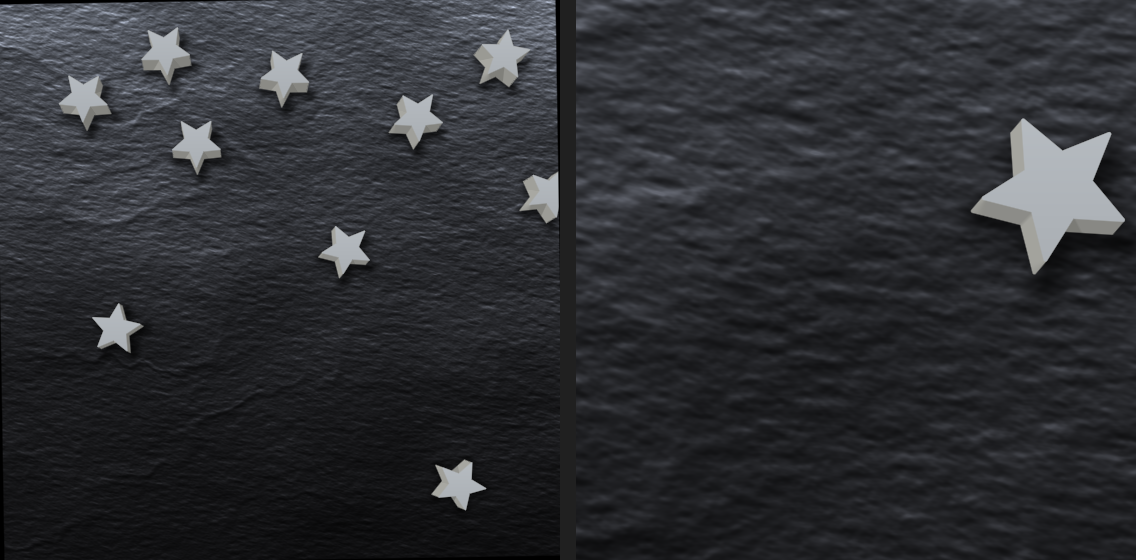
Left: the whole. Right: its middle third, enlarged.
Reproduce this texture procedurally as a WebGL 2 fragment shader.

```glsl
#version 300 es
precision highp float;

#define STAR_COUNT 10
#define STAR_RADIUS 0.044
#define STAR_DEPTH 0.03
#define SIDE_STEPS 12
#define GRAIN_SCALE vec2(58.0, 140.0)
#define GRAIN_HEIGHT 0.72
#define WRINKLE_HEIGHT 0.75
#define FOLD_HEIGHT 2.0
#define CREASE_HEIGHT 0.36
#define RELIEF_GAIN 2.2
#define SHEET_TILT 0.016

uniform vec2 u_resolution;
out vec4 fragColor;

// Integer hash of a lattice point, 0 to 1
float hash(vec2 cell) {
    uvec2 k = uvec2(ivec2(cell) + 4096);
    uint h = k.x * 1597u + k.y * 51749u;
    h = (h ^ (h >> 15)) * 73857u;
    h = (h ^ (h >> 13)) * 19349u;
    h ^= h >> 16;
    return float(h & 65535u) / 65535.0;
}

float noise(vec2 p) {
    vec2 i = floor(p), f = p - i;
    f = f * f * f * (f * (f * 6.0 - 15.0) + 10.0);
    float low = mix(hash(i), hash(i + vec2(1, 0)), f.x);
    float high = mix(hash(i + vec2(0, 1)), hash(i + vec2(1, 1)), f.x);
    return mix(low, high, f.y);
}

float fbm(vec2 p) {
    float sum = 0.0, amp = 0.5;
    for (int i = 0; i < 3; i++) {
        sum += amp * noise(p);
        p = mat2(0.96, 0.28, -0.28, 0.96) * p * 2.03 + 7.3;
        amp *= 0.5;
    }
    return sum;
}

// Thin winding line that fades in and out along its length
float crease(vec2 p) {
    float level = noise(p) - 0.5;
    return exp(-170.0 * level * level) * smoothstep(0.3, 0.65, noise(p * 0.6 + 50.0));
}

// Leather surface: broad folds, wrinkles, sharp creases and fine short grain
float leatherHeight(vec2 p) {
    vec2 warp = vec2(noise(p * 5.0 + 3.0), noise(p * 6.0 + 17.0)) - 0.5;
    vec2 q = p + 0.05 * warp;
    vec2 ragged = q + 0.022 * (vec2(noise(p * 24.0), noise(p * 31.0 + 9.0)) - 0.5);
    float folds = fbm(q * vec2(3.0, 8.0));
    float wrinkles = fbm(vec2(ragged.x * 10.0, (ragged.y + 0.2 * ragged.x) * 27.0));
    float creases = crease(vec2(ragged.x * 3.0, (ragged.y + 0.45 * ragged.x) * 8.0))
                  + crease(vec2(ragged.x * 4.0, (ragged.y - 0.12 * ragged.x) * 11.0) + 31.0);
    float grain = fbm((p + 0.01 * warp + vec2(0.0, 0.1 * p.x)) * GRAIN_SCALE);
    return FOLD_HEIGHT * folds + WRINKLE_HEIGHT * wrinkles
         + CREASE_HEIGHT * creases + GRAIN_HEIGHT * grain;
}

vec3 leather(vec2 p) {
    float relief = leatherHeight(p) - leatherHeight(p + vec2(-0.001, 0.003));
    float blotch = fbm(p * vec2(3.0, 5.0) + 40.0) - 0.44;
    float light = (0.07 + 0.30 * p.y * p.y) * (1.0 + 0.9 * blotch);
    light *= exp(RELIEF_GAIN * clamp(relief, -0.36, 0.32));
    return light * mix(vec3(0.98, 0.99, 1.08), vec3(0.95, 1.0, 1.1), p.y);
}

// Signed distance to a five-pointed star
float starDistance(vec2 p, float radius) {
    const vec2 fold = vec2(0.809, -0.5878);
    p.x = abs(p.x);
    p -= 2.0 * max(dot(fold, p), 0.0) * fold;
    p -= 2.0 * max(dot(vec2(-fold.x, fold.y), p), 0.0) * vec2(-fold.x, fold.y);
    p.x = abs(p.x);
    p.y -= radius;
    vec2 edge = 0.46 * vec2(-fold.y, fold.x) - vec2(0, 1);
    float h = clamp(dot(p, edge) / dot(edge, edge), 0.0, radius);
    return length(p - edge * h) * sign(p.y * edge.x - p.x * edge.y) - 0.0012;
}

vec3 paintStar(vec3 ground, vec2 p, vec2 center, float angle, float pixel) {
    vec2 q = p - center;
    if (length(q) > 0.13) return ground;
    mat2 turn = mat2(cos(angle), sin(angle), -sin(angle), cos(angle));
    vec2 depth = STAR_DEPTH * (vec2(0.4, 0.3) - center);

    // Soft contact shadow
    float shadow = starDistance(turn * (q - depth - vec2(0.007, -0.006)), STAR_RADIUS);
    ground *= mix(0.35, 1.0, smoothstep(-0.006, 0.02, shadow));

    // Extruded side, shaded by the facing of each facet
    float top = starDistance(turn * q, STAR_RADIUS);
    float side = top;
    for (int i = 1; i <= SIDE_STEPS; i++) {
        vec2 shift = depth * float(i) / float(SIDE_STEPS);
        side = min(side, starDistance(turn * (q - shift), STAR_RADIUS));
    }
    float facing = (starDistance(turn * (q + vec2(-0.002, 0.001)), STAR_RADIUS) - top) / 0.002;
    vec3 sideColor = vec3(0.57, 0.57, 0.55) * (1.0 + 0.14 * facing);
    vec3 topColor = vec3(0.69, 0.71, 0.73) * (1.0 + 0.8 * q.y);
    ground = mix(ground, sideColor, clamp(0.5 - side / pixel, 0.0, 1.0));
    return mix(ground, topColor, clamp(0.5 - top / pixel, 0.0, 1.0));
}

void main() {
    vec2 p = gl_FragCoord.xy / u_resolution;
    float pixel = 1.4 / min(u_resolution.x, u_resolution.y);
    vec3 color = leather(p);

    // Stars gather in the upper part and thin out below
    for (int i = 0; i < STAR_COUNT; i++) {
        float k = float(i), t = k / float(STAR_COUNT - 1);
        vec2 jitter = vec2(hash(vec2(k, 3)), hash(vec2(k, 8))) - 0.5;
        vec2 center = vec2(fract(0.28 + 0.618 * k), 0.93 - 0.33 * t - 0.46 * pow(t, 6.0));
        color = paintStar(color, p, center + 0.04 * jitter, 6.283 * hash(vec2(k, 21)), pixel);
    }

    // Slightly tilted sheet on black
    vec2 c = p - 0.5;
    vec2 sheet = abs(c + SHEET_TILT * vec2(c.y, -c.x));
    color *= clamp(0.5 + (0.5 - max(sheet.x, sheet.y)) / pixel, 0.0, 1.0);
    fragColor = vec4(color, 1.0);
}
```
